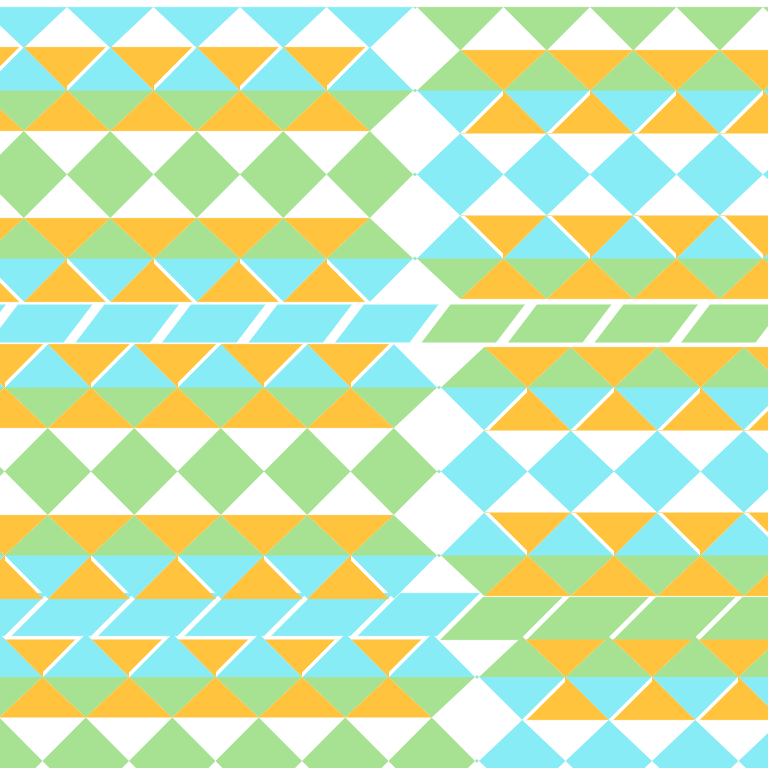
This pattern is drawn by a Shadertoy shader. Its source:

```glsl
// Stacked harlequin blocks: rows of triangles and diamonds on one column lattice.
// A seam in each block swaps cyan and green; slashed bands join the blocks.
// Every shape edge is a tent wave compared with a piecewise linear row profile.

const float UNITS = 768.0;            // design units per canvas height, y downwards
const float PITCH = 86.5;             // column spacing
const float SEAM_GAP = 2.0;           // each side is pushed this far off the seam
const float FOLD = 84.0;              // block centre to the inner/outer row joint
const vec2 DIAMOND = vec2(43.5, 41.0);   // diamond half height: left, right
const vec2 REACH = vec2(127.5, 124.5);   // block half height: left, right
const vec2 STRIPE = vec2(-4.5, 0.5);     // white stripe along a triangle edge
const float FRINGE_TOP = 7.0;

// Block: seam x, centre y, y above which orange is hidden
const vec3 BLOCKS[3] = vec3[3](vec3(415.0, 174.5, 0.0),
                               vec3(439.0, 471.5, 0.0),
                               vec3(477.0, 761.0, 639.5));

const vec3 WHITE  = vec3(0.995, 1.0, 0.995);
const vec3 CYAN   = vec3(0.535, 0.925, 0.97);
const vec3 GREEN  = vec3(0.65, 0.885, 0.57);
const vec3 ORANGE = vec3(1.0, 0.765, 0.24);

float pixel;                          // one pixel in design units

// Coverage of the region where d is negative
float cover(float d) { return 1.0 - smoothstep(-0.8 * pixel, 0.8 * pixel, d); }

// Offset from the nearest column, column index, and side of the seam (-1 or 1)
vec3 lattice(float x, float seam) {
    float side = x < seam ? -1.0 : 1.0;
    float u = x - seam - SEAM_GAP * side;
    float column = round(u / PITCH);
    return vec3(u - column * PITCH, column, side);
}

// Diamonds in the middle, two rows of triangles above and below
vec3 paintBlock(vec3 col, vec2 p, vec3 block) {
    vec3 cell = lattice(p.x, block.x);
    bool left = cell.z < 0.0;
    float h = left ? DIAMOND.x : DIAMOND.y;
    float reach = left ? REACH.x : REACH.y;
    float d = abs(p.y - block.y);

    // Width profile of the gaps between coloured shapes
    float t = d < h ? d / h
            : d < FOLD ? (FOLD - d) / (FOLD - h)
            : (d - FOLD) / (reach - FOLD);
    float edge = abs(cell.x) - 0.5 * PITCH * t;

    // Stripe on the seam-facing edge of triangles in cyan rows
    bool cyanRow = (d > FOLD) == left;
    bool striped = cyanRow && d > h && cell.x * cell.z < 0.0 && cell.y != 0.0;
    float stripe = striped ? cover(edge - STRIPE.y) * cover(STRIPE.x - edge) : 0.0;

    float inside = cover(d - reach) * (1.0 - stripe);
    float triangles = inside * cover(h - d) * cover(block.z - p.y);
    if (cell.y == 0.0) triangles = 0.0;      // the seam column stays white

    vec3 inner = left ? GREEN : CYAN;
    vec3 outer = left ? CYAN : GREEN;
    vec3 tone = mix(inner, outer, cover(FOLD - d));
    col = mix(col, tone, inside * cover(-edge));
    return mix(col, ORANGE, triangles * cover(edge));
}

// Half diamonds hanging from the top margin
vec3 paintFringe(vec3 col, vec2 p) {
    vec3 cell = lattice(p.x, BLOCKS[0].x);
    bool left = cell.z < 0.0;
    float h = left ? DIAMOND.y : DIAMOND.x;
    float edge = abs(cell.x) - 0.5 * PITCH * (p.y - FRINGE_TOP) / h;
    float mask = cover(-edge) * cover(FRINGE_TOP - p.y) * cover(p.y - FRINGE_TOP - h);
    return mix(col, left ? CYAN : GREEN, mask);
}

// Band cut by slanted slashes; the right part sits lower by drop
vec3 paintBand(vec3 col, vec2 p, vec2 centre, float halfHeight,
               float slant, float slash, float drop) {
    vec2 q = p - centre;
    float x = q.x + slant * q.y;
    float fromSlash = abs(x - PITCH * round(x / PITCH));
    float y = q.y - 0.5 * drop * sign(x);
    float mask = cover(abs(y) - halfHeight) * cover(0.5 * slash - fromSlash);
    return mix(col, x < 0.0 ? CYAN : GREEN, mask);
}

void mainImage(out vec4 fragColor, in vec2 fragCoord) {
    pixel = UNITS / iResolution.y;
    vec2 p = vec2(fragCoord.x, iResolution.y - fragCoord.y) * pixel;

    vec3 col = paintFringe(WHITE, p);
    col = paintBand(col, p, vec2(430.0, 323.5), 19.0, 0.76, 12.0, 0.0);
    col = paintBand(col, p, vec2(460.0, 616.5), 21.5, 1.0, 7.0, 4.0);
    for (int i = 0; i < 3; i++) col = paintBlock(col, p, BLOCKS[i]);

    fragColor = vec4(col, 1.0);
}
```
